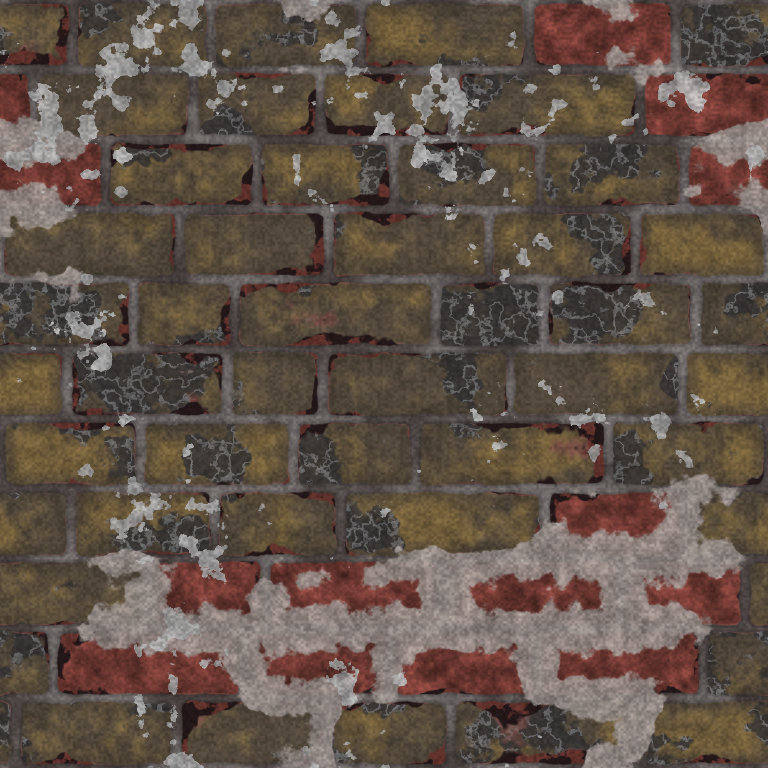
Reproduce this texture procedurally as a Shadertoy shader.

```glsl
#define ROWS 11.0
#define COLS 5.0
#define STAGGER 5.0     // whole bricks of shift over all rows
#define WIDTH_JITTER 0.42
#define JOINT vec2(0.0062, 0.0050)
#define CORNER 0.009
#define RAGGED 0.008
#define SMEAR 0.036
#define EXPOSED 0.61
#define STAIN 0.63
#define FLAKE 0.83
#define GRAIN 0.30

const vec3 BROWN = vec3(0.325, 0.285, 0.235);
const vec3 OCHRE = vec3(0.455, 0.375, 0.230);
const vec3 RED = vec3(0.430, 0.220, 0.195);
const vec3 PINK = vec3(0.440, 0.285, 0.260);
const vec3 SOOT = vec3(0.190, 0.185, 0.190);
const vec3 SLATE = vec3(0.390, 0.395, 0.410);
const vec3 CHAR = vec3(0.130, 0.085, 0.090);
const vec3 MORTAR_DARK = vec3(0.290, 0.260, 0.255);
const vec3 MORTAR = vec3(0.430, 0.410, 0.405);
const vec3 LIME = vec3(0.580, 0.545, 0.530);
const vec3 PAINT = vec3(0.630, 0.630, 0.630);

float hash(vec2 p, float seed) {
    return fract(sin(dot(p, vec2(127.1, 311.7)) + seed * 74.7) * 43758.5453);
}

// Value noise with n cells per canvas, wrapping at the edges
float noise(vec2 uv, float n, float seed) {
    vec2 q = uv * n, f = fract(q);
    vec2 a = mod(floor(q), n), b = mod(a + 1.0, n);
    f = f * f * (3.0 - 2.0 * f);
    return mix(mix(hash(a, seed), hash(vec2(b.x, a.y), seed), f.x),
               mix(hash(vec2(a.x, b.y), seed), hash(b, seed), f.x), f.y);
}

float fbm(vec2 uv, float n, float seed) {
    float sum = 0.0, amp = 0.5;
    for (int k = 0; k < 5; k++) {
        sum += amp * noise(uv, n, seed + float(k));
        n *= 2.0;
        amp *= 0.5;
    }
    return sum / 0.96875;
}

float above(float value, float limit, float soft) {
    return smoothstep(limit - soft, limit + soft, value);
}

// Position of the joint left of brick i, in brick widths
float jointX(float i, float row) {
    float jitter = hash(vec2(mod(i, COLS), row), 1.0) - 0.5;
    return i + row * STAGGER / ROWS + WIDTH_JITTER * jitter;
}

void mainImage(out vec4 fragColor, in vec2 fragCoord) {
    vec2 uv = fragCoord / iResolution.xy;
    float aa = 1.0 / iResolution.y;

    // Brick cell
    float row = mod(floor(uv.y * ROWS), ROWS);
    float x = uv.x * COLS;
    float i = floor(x - row * STAGGER / ROWS);
    if (x < jointX(i, row)) i -= 1.0;
    else if (x >= jointX(i + 1.0, row)) i += 1.0;
    float left = jointX(i, row) / COLS, right = jointX(i + 1.0, row) / COLS;
    vec2 center = vec2(0.5 * (left + right), (row + 0.5) / ROWS);
    vec2 halfSize = 0.5 * vec2(right - left, 1.0 / ROWS) - JOINT;
    float id = hash(vec2(mod(i, COLS), row), 2.0);
    float seed = floor(id * 50.0);

    // Shared noise and ragged rounded box distance
    float fine = fbm(uv, 56.0, 3.0);
    float grit = noise(uv, 300.0, 9.0);
    vec2 q = abs(uv - center) - halfSize + CORNER;
    float d = length(max(q, 0.0)) + min(max(q.x, q.y), 0.0) - CORNER;
    d += RAGGED * (fbm(uv, 36.0, 14.0) - 0.5);

    // Mortar
    vec3 color = mix(MORTAR_DARK, MORTAR, above(fbm(uv, 14.0, 20.0), 0.48, 0.16));

    // Brick face, ochre towards its middle
    float tone = fbm(uv, 11.0, seed + 30.0) + 0.25 * (id - 0.5) + 0.4 * (fine - 0.5);
    float inner = smoothstep(0.0, 0.024, -d);
    vec3 face = mix(BROWN, OCHRE, above(tone, 0.53, 0.2) * (0.35 + 0.65 * inner));
    face *= 0.90 + 0.10 * inner;

    // Bare red bricks where the lime coat is thick
    float bare = step(EXPOSED, fbm(center, 5.0, 40.0));
    face = mix(face, RED * (0.65 + 0.7 * fine), bare);

    // Sooty stains with pale veins
    float veins = above(abs(fbm(uv, 62.0, 50.0) - 0.5), 0.045, 0.03);
    float stain = above(fbm(uv, 10.0, seed + 60.0) + 0.25 * (fine - 0.5), STAIN, 0.025);
    face = mix(face, mix(SLATE, SOOT, veins), 0.85 * stain * (1.0 - bare));

    // Worn rims and charred chips at the edges
    float wear = fbm(uv, 12.0, seed + 70.0);
    float rim = above(wear + 0.28 * clamp(1.0 + d / 0.007, 0.0, 1.0), 0.74, 0.03);
    float chip = above(wear + 0.24 * clamp(1.0 + d / 0.022, 0.0, 1.0), 0.79, 0.02);
    face = mix(face, PINK, 0.8 * rim);
    face = mix(face, mix(RED * 0.9, CHAR, above(fine, 0.48, 0.05)), chip);

    // Brick over mortar, with a soft dark outline
    color *= 1.0 - 0.16 * smoothstep(0.005, 0.0, abs(d));
    color = mix(color, face, smoothstep(aa, -aa, d + 0.0005));

    // Lime smeared out of the joints
    float coat = above(fbm(uv, 5.0, 40.0), 0.61, 0.075);
    float smear = above(d + SMEAR * coat + 0.04 * (fine - 0.5), 0.012, 0.004);
    vec3 lime = LIME * (0.82 + 0.32 * fbm(uv, 90.0, 80.0));
    color = mix(color, lime, 0.92 * smear * smoothstep(0.0, 0.25, coat));

    // Paint flakes in clusters
    float cluster = fbm(uv, 9.0, 90.0) - 0.5;
    float flake = above(fbm(uv, 44.0, 100.0) + 1.3 * cluster, FLAKE, 0.018);
    color = mix(color, PAINT * (0.9 + 0.2 * fine), 0.92 * flake);

    color *= 1.0 + GRAIN * (grit - 0.5) + 0.35 * (fine - 0.5);
    fragColor = vec4(clamp(color, 0.0, 1.0), 1.0);
}
```
